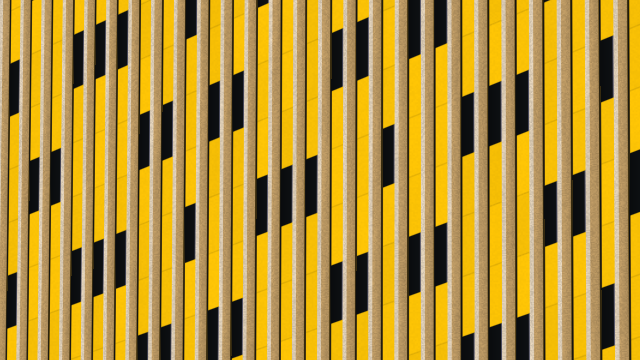
Give the GLSL for this pattern, as a WebGL 2 fragment shader.

```glsl
#version 300 es
precision highp float;

uniform vec2 u_resolution;
out vec4 fragColor;

const vec3 YELLOW = vec3(0.975, 0.755, 0.02);
const vec3 TAN = vec3(0.70, 0.57, 0.37);
const vec3 PALE = vec3(0.85, 0.79, 0.70);
const vec3 GLASS = vec3(0.045, 0.055, 0.065);
const vec3 SHADOW = vec3(0.32, 0.24, 0.06);
const vec3 REFLECTION = vec3(0.36, 0.36, 0.45);

// Proportions of one bay, as fractions of its width
const float PANEL_END = 0.46;
const float PALE_END = 0.615;

float hash(vec2 p) {
    return fract(sin(dot(p, vec2(127.1, 311.7))) * 43758.5453);
}

float noise(vec2 p) {
    vec2 i = floor(p);
    vec2 f = fract(p);
    f = f * f * (3.0 - 2.0 * f);
    float low = mix(hash(i), hash(i + vec2(1.0, 0.0)), f.x);
    float high = mix(hash(i + vec2(0.0, 1.0)), hash(i + vec2(1.0)), f.x);
    return mix(low, high, f.y);
}

float edge(float x, float at, float soft) {
    return smoothstep(at - soft, at + soft, x);
}

float band(float x, float from, float to, float soft) {
    return edge(x, from, soft) - edge(x, to, soft);
}

// Bay coordinate: bays widen to the right and lean slightly on the left
float bayAt(vec2 p) {
    float x = p.x + 0.0125 * (p.y - 0.24) * (1.0 - p.x / 1.2);
    float start = 0.0278;
    float width = 0.0574;
    float growth = 0.000456;
    return (sqrt(width * width + 4.0 * growth * (x - start)) - width) / (2.0 * growth);
}

// Storey coordinate, counted downward along rising perspective lines
float storeyAt(float y, float bay) {
    float top = 0.177 - 0.02616 * bay - 0.000213 * bay * bay;
    return (y - top) / (0.1472 + 0.00102 * bay);
}

// Windows recur every four storeys, in two offsets mirrored over eight bays
float windowMask(float bayId, float storey, float soft) {
    float d = abs(mod(bayId, 8.0) - 4.0);
    float offset = 2.0 * band(d, 1.5, 3.5, 0.1);
    float s = mod(storey - offset + 1.0, 4.0) - 1.0;
    return band(s, 0.0, 1.0, soft);
}

vec3 panelColor(vec2 p, float bayId, float storey, float soft) {
    float tone = 0.98 + 0.04 * hash(vec2(bayId, floor(storey)));
    tone += 0.03 * (noise(p * 220.0) - 0.5);
    float seam = 1.0 - smoothstep(0.0, 0.012 + soft, abs(fract(storey + 0.5) - 0.5));
    return YELLOW * tone * (1.0 - 0.09 * seam);
}

vec3 glassColor(float across, float soft) {
    vec3 c = GLASS * (0.8 + 0.8 * across);
    return mix(c, REFLECTION, 0.85 * edge(across, PANEL_END - 0.035, soft));
}

vec3 finColor(vec2 p, float across, float soft) {
    vec3 side = TAN * mix(1.05, 0.95, edge(across, 0.8, 0.18));
    vec3 c = mix(PALE, side, edge(across, PALE_END, soft));
    float grain = noise(p * 300.0) - 0.5;
    float streak = noise(p * vec2(90.0, 9.0)) - 0.5;
    return c * (1.0 + 0.14 * grain + 0.06 * streak);
}

void main() {
    vec2 p = gl_FragCoord.xy / u_resolution.y;
    p.y = 1.0 - p.y;

    float bay = bayAt(p);
    float storey = storeyAt(p.y, bay);
    float softX = 0.6 * fwidth(bay);
    float softY = 0.6 * fwidth(storey);
    float bayId = floor(bay);
    float across = fract(bay);

    // Dark joint between each fin and the panel to its right
    float joint = abs(fract(across + 0.52) - 0.5);
    float shade = 1.0 - edge(joint, 0.042, softX);
    float gap = 1.0 - edge(joint, 0.016, softX);

    vec3 panel = mix(panelColor(p, bayId, storey, softY), SHADOW, shade);
    panel = mix(panel, glassColor(across, softX), windowMask(bayId, storey, softY));
    vec3 fin = mix(finColor(p, across, softX), SHADOW, shade);

    vec3 color = mix(panel, fin, edge(across, PANEL_END, softX));
    color = mix(color, GLASS, gap);
    fragColor = vec4(color, 1.0);
}
```
